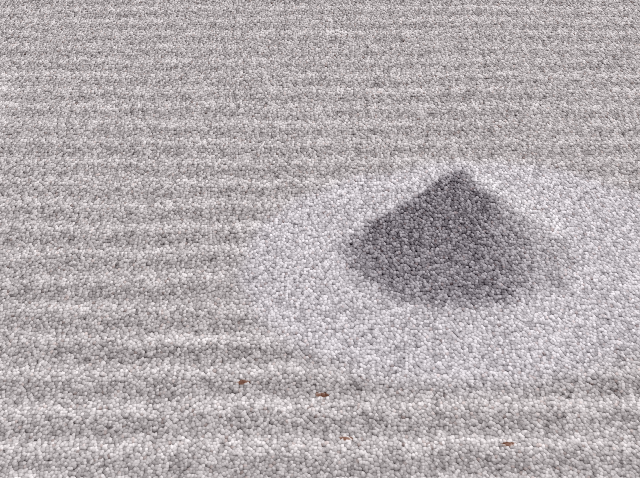
Write a Shadertoy shader that draws this texture.

```glsl
const float HORIZON = 1.045;          // depth offset of the ground plane
const float FURROWS = 46.0;           // furrow density
const float CREST_PHASE = 0.29;
const float GRAIN_DENSITY = 325.0;
const vec2 APRON_CENTER = vec2(0.990, 0.434);
const vec2 APRON_RADIUS = vec2(0.488, 0.224);
const vec2 CONE_APEX = vec2(0.977, 0.674);
const vec2 CONE_BASE = vec2(0.967, 0.478);
const vec2 CONE_RADIUS = vec2(0.238, 0.120);
const float CONE_SLOPE = 1.42;
const float CONE_ROUNDING = 0.04;
const vec3 RAKED = vec3(0.695, 0.670, 0.675);
const vec3 SMOOTHED = vec3(0.757, 0.735, 0.755);
const vec3 SHADOW = vec3(0.485, 0.462, 0.488);
const vec3 LIT_FACE = vec3(0.705, 0.683, 0.700);
const vec3 SUNLIT = vec3(0.815, 0.795, 0.812);
const vec3 LEAF = vec3(0.46, 0.29, 0.22);
const vec2 LEAVES[4] = vec2[4](vec2(0.507, 0.201), vec2(0.725, 0.083),
                              vec2(1.065, 0.071), vec2(0.673, 0.174));

vec3 hash3(vec2 p) {
    vec3 q = fract(vec3(p.xyx) * vec3(0.1031, 0.1030, 0.0973));
    q += dot(q, q.yxz + 33.33);
    return fract((q.xxy + q.yzz) * q.zyx);
}

float noise(vec2 p) {
    vec2 i = floor(p), f = fract(p);
    f = f * f * (3.0 - 2.0 * f);
    float low = mix(hash3(i).x, hash3(i + vec2(1, 0)).x, f.x);
    float high = mix(hash3(i + vec2(0, 1)).x, hash3(i + vec2(1, 1)).x, f.x);
    return mix(low, high, f.y);
}

// Blended cells: x = tone, y = warmth, z = closeness to a grain centre
vec3 grains(vec2 p) {
    vec2 cell = floor(p);
    vec3 sum = vec3(0.0);
    float total = 0.0, nearest = 4.0;
    for (int j = -1; j <= 1; j++) {
        for (int i = -1; i <= 1; i++) {
            vec2 id = cell + vec2(i, j);
            vec3 h = hash3(id);
            vec2 away = p - id - h.xy;
            float d2 = dot(away, away);
            float weight = exp(-9.0 * d2);
            float lit = dot(away, vec2(0.25, 0.55));
            float warm = smoothstep(0.96, 0.99, hash3(id + 71.0).y);
            sum += weight * vec3(h.z - 0.5 + lit, warm, 0.0);
            total += weight;
            nearest = min(nearest, d2);
        }
    }
    return vec3(sum.xy / total, 1.0 - smoothstep(0.02, 0.65, nearest));
}

// Raked ridges get closer together with distance
float furrows(vec2 p, float depth) {
    float phase = FURROWS / depth + 0.25 * (noise(p * vec2(4.0, 9.0)) - 0.5);
    phase += 0.16 * (noise(p * vec2(18.0, 30.0)) - 0.5);
    float ridge = 0.5 + 0.5 * cos(6.28318 * (phase - CREST_PHASE));
    float strength = mix(0.07, 0.135, smoothstep(1.1, 2.0, depth));
    strength *= 0.65 + 0.7 * noise(vec2(p.x * 5.0, phase * 1.3));
    return strength * (pow(ridge, 1.5) - 0.42);
}

void mainImage(out vec4 fragColor, in vec2 fragCoord) {
    vec2 p = fragCoord / iResolution.y;
    float depth = HORIZON + 1.0 - p.y;

    // Raked ground with a pale patch at the left edge
    vec3 color = RAKED + furrows(p, depth);
    color += 0.025 * smoothstep(0.30, 0.0, p.y);
    vec2 patchAt = (p - vec2(0.0, 0.81)) * vec2(35.0, 18.0);
    color += 0.07 * exp(-dot(patchAt, patchAt));

    // Smooth apron around the mound, fading out toward the viewer
    float ragged = noise(p * 24.0) - 0.5;
    vec2 fromCenter = (p - APRON_CENTER) / APRON_RADIUS;
    fromCenter.y *= fromCenter.y < 0.0 ? 0.92 : 1.0;
    float apron = length(fromCenter) + 0.05 * ragged;
    float softness = mix(0.15, 0.05, smoothstep(0.22, 0.42, p.y));
    float apronMask = 1.0 - smoothstep(1.0 - softness, 1.0 + softness, apron);
    vec3 apronColor = SMOOTHED + 0.03 * (noise(p * 9.0) - 0.5);
    apronColor += 0.02 * smoothstep(0.7, 0.95, apron) * smoothstep(0.4, 0.6, p.y);
    color = mix(color, apronColor, apronMask);

    // Cone: two straight flanks under a rounded top, closed by a curved foot
    float dx = p.x - CONE_APEX.x;
    float drop = CONE_APEX.y - p.y;
    float flank = length(vec2(dx, CONE_ROUNDING)) - CONE_SLOPE * drop;
    flank /= 1.74;
    vec2 base = vec2(p.x - CONE_BASE.x, min(p.y - CONE_BASE.y, 0.0)) / CONE_RADIUS;
    float foot = (length(base) - 1.0) * 0.13;
    float cone = max(flank, foot) + 0.012 * ragged;
    float blur = mix(0.024, 0.007, smoothstep(0.42, 0.60, p.y));
    float coneMask = 1.0 - smoothstep(-blur, blur, cone);

    // The right flank turns toward the sun
    float turn = dx / max(drop, 0.03) + 0.1 * ragged;
    float sun = smoothstep(0.15, 1.05, turn + 0.9 * max(drop - 0.18, 0.0));
    vec3 coneColor = mix(SHADOW, LIT_FACE, sun);
    coneColor += 0.05 * smoothstep(0.18, 0.28, drop) * (1.0 - sun);
    float rim = smoothstep(-0.038, -0.010, flank) * smoothstep(-0.02, 0.025, dx);
    coneColor = mix(coneColor, SUNLIT, rim * smoothstep(0.30, 0.14, drop));
    color = mix(color, coneColor, coneMask);

    // Gravel shrinking with distance, plus loose dark pebbles
    vec2 ground = vec2((p.x - 0.67) / depth, -log(depth)) * GRAIN_DENSITY;
    vec3 grain = grains(ground + 400.0);
    float clump = noise(ground * 0.45 + 900.0) - 0.5;
    float shade = 0.28 * grain.x + 0.16 * (grain.z - 0.70) + 0.06 * clump;
    color += shade * mix(1.0, 1.15, coneMask * (1.0 - sun));
    color -= grain.y * vec3(0.03, 0.06, 0.07);
    color -= 0.14 * smoothstep(0.82, 0.96, noise(ground * 0.6 + 1300.0));

    // A few fallen leaves
    for (int i = 0; i < 4; i++) {
        vec2 leaf = (p - LEAVES[i]) / vec2(0.014, 0.005);
        leaf.y += 0.4 * leaf.x * (float(i & 1) - 0.5);
        float cover = 1.0 - smoothstep(0.5, 1.2, length(leaf) + 0.6 * grain.x);
        color = mix(color, LEAF + 0.2 * grain.x, 0.75 * cover);
    }
    fragColor = vec4(clamp(color, 0.0, 1.0), 1.0);
}
```
